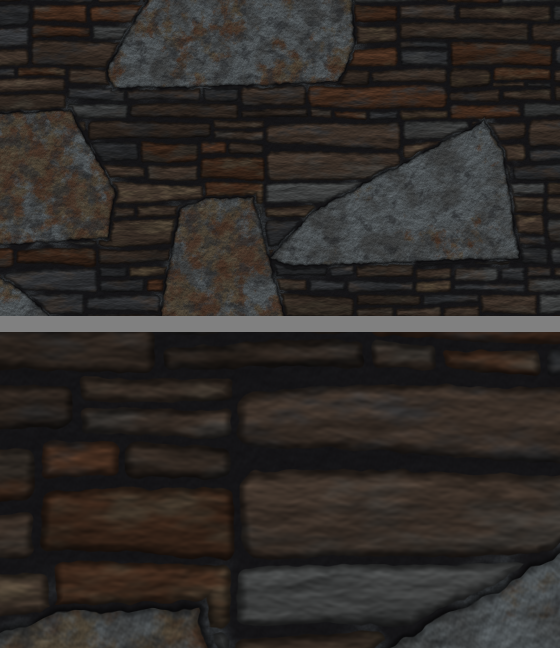
Top: the whole. Bottom: its middle third, enlarged.
This texture is drawn by a Shadertoy shader. Its source:

```glsl
const vec3 SHADOW = vec3(0.055, 0.05, 0.058);
const vec3 MORTAR = vec3(0.20, 0.215, 0.225);
const vec3 PALE_GREY = vec3(0.29, 0.31, 0.32);
const vec3 MID_GREY = vec3(0.22, 0.225, 0.225);
const vec3 SLATE = vec3(0.155, 0.16, 0.168);
const vec3 BROWN = vec3(0.19, 0.155, 0.13);
const vec3 RUST = vec3(0.25, 0.165, 0.115);
const vec3 OCHRE = vec3(0.28, 0.24, 0.18);

float hash(vec2 p) {
    vec3 q = fract(p.xyx * vec3(0.1031, 0.1030, 0.0973));
    q += dot(q, q.yzx + 33.33);
    return fract((q.x + q.y) * q.z);
}

float corner(vec2 cell, vec2 offset) {
    float angle = 6.2832 * hash(cell);
    return dot(offset, vec2(cos(angle), sin(angle)));
}

float gradientNoise(vec2 p) {
    vec2 i = floor(p), f = p - i;
    vec2 u = f * f * f * (f * (f * 6.0 - 15.0) + 10.0);
    vec2 e = vec2(1.0, 0.0);
    return mix(mix(corner(i, f), corner(i + e, f - e), u.x),
               mix(corner(i + e.yx, f - e.yx), corner(i + 1.0, f - 1.0), u.x), u.y);
}

float fbm(vec2 p) {
    float sum = 0.0, amplitude = 0.6;
    for (int i = 0; i < 4; i++) {
        sum += amplitude * gradientNoise(p);
        p = p * 2.03 + 17.3;
        amplitude *= 0.62;
    }
    return sum;
}

float edgeAt(float index, float size, float seed) {
    return size * (index + 0.5 * hash(vec2(index + 50.0, seed)));
}

// Interval of an unevenly divided line that contains x
vec2 unevenSpan(float x, float size, float seed) {
    float i = floor(x / size);
    if (x < edgeAt(i, size, seed)) i -= 1.0;
    return vec2(edgeAt(i, size, seed), edgeAt(i + 1.0, size, seed));
}

// Courses cut again and again into flat stones: xy low corner, zw high corner
vec4 stoneCell(vec2 p) {
    vec2 row = unevenSpan(p.y, 0.19, 3.0);
    vec2 column = unevenSpan(p.x, 0.62, 7.0 + floor(row.x * 90.0));
    vec2 lo = vec2(column.x, row.x), hi = vec2(column.y, row.y);
    for (int i = 0; i < 6; i++) {
        vec2 size = hi - lo, key = lo * 173.0 + hi * 311.0;
        float limit = hash(key), ratio = mix(0.3, 0.7, hash(key + 9.1));
        vec2 cut = mix(lo, hi, ratio);
        if (size.x > 0.16 && size.x > size.y * mix(3.5, 7.5, limit)) {
            if (p.x < cut.x) hi.x = cut.x; else lo.x = cut.x;
        } else if (size.y > mix(0.06, 0.115, limit)) {
            if (p.y < cut.y) hi.y = cut.y; else lo.y = cut.y;
        }
    }
    return vec4(lo, hi);
}

float roundedBox(vec2 p, vec2 halfSize, float radius) {
    vec2 q = abs(p) - halfSize + radius;
    return length(max(q, 0.0)) + min(max(q.x, q.y), 0.0) - radius;
}

// Convex outline with clockwise corners
float slabDistance(vec2 p, vec2 v[6]) {
    float d = -1e3;
    for (int i = 0; i < 6; i++) {
        vec2 side = normalize(v[(i + 1) % 6] - v[i]);
        d = max(d, dot(p - v[i], vec2(-side.y, side.x)));
    }
    return d;
}

vec2 nearer(vec2 a, vec2 b) { return a.x < b.x ? a : b; }

// Large slabs: x distance, y share of rust staining
vec2 slabs(vec2 p) {
    vec2 s = vec2(slabDistance(p, vec2[6](vec2(0.50, 1.05), vec2(1.11, 1.05), vec2(1.12, 0.86),
        vec2(1.07, 0.74), vec2(0.36, 0.72), vec2(0.34, 0.78))), 0.42);
    s = nearer(s, vec2(slabDistance(p, vec2[6](vec2(-0.05, 0.64), vec2(0.22, 0.65), vec2(0.365, 0.39),
        vec2(0.34, 0.25), vec2(0.0, 0.225), vec2(-0.05, 0.225))), 0.68));
    s = nearer(s, vec2(slabDistance(p, vec2[6](vec2(0.57, 0.34), vec2(0.66, 0.37), vec2(0.80, 0.375),
        vec2(0.91, -0.05), vec2(0.60, -0.06), vec2(0.50, -0.05))), 0.64));
    s = nearer(s, vec2(slabDistance(p, vec2[6](vec2(0.86, 0.185), vec2(0.99, 0.33), vec2(1.53, 0.615),
        vec2(1.59, 0.52), vec2(1.64, 0.185), vec2(0.93, 0.16))), 0.18));
    return nearer(s, vec2(slabDistance(p, vec2[6](vec2(-0.05, 0.14), vec2(0.02, 0.11), vec2(0.09, 0.06),
        vec2(0.17, -0.02), vec2(0.10, -0.05), vec2(-0.05, -0.05))), 0.25));
}

// Brightness of a rough face lit from above
float relief(vec2 p, vec2 scale, float strength) {
    float slope = fbm(p * scale) - fbm((p + vec2(-0.001, 0.004)) * scale);
    return clamp(1.0 + strength * slope, 0.5, 1.6);
}

vec3 slabColor(vec2 p, float stain) {
    vec3 color = mix(MID_GREY, PALE_GREY, smoothstep(-0.35, 0.2, fbm(p * 11.0)));
    float patches = fbm(p * 6.0 + 31.0) + 0.5 * fbm(p * 27.0) + stain - 0.5;
    vec3 rusty = mix(RUST, OCHRE, smoothstep(-0.25, 0.25, fbm(p * 16.0 + 5.0)));
    color = mix(color, rusty, 0.85 * smoothstep(-0.12, 0.22, patches));
    float pits = smoothstep(0.12, 0.45, fbm(p * 19.0 + 70.0) + 0.25 * stain);
    return mix(color, SLATE, 0.6 * pits) * relief(p, vec2(34.0), 0.7);
}

vec3 stoneColor(vec2 p, vec2 id) {
    float kind = hash(id + 2.7);
    vec2 q = p + 5.0 * hash(id);
    vec3 color = kind < 0.38 ? BROWN : kind < 0.58 ? RUST * 0.88 : kind < 0.85 ? SLATE : MID_GREY * 0.95;
    vec3 tint = kind < 0.58 ? mix(SLATE, OCHRE, hash(id + 8.0)) : mix(BROWN, MID_GREY, hash(id + 8.0));
    color = mix(color, tint, 0.8 * smoothstep(-0.1, 0.35, fbm(q * vec2(7.0, 17.0))));
    float strata = gradientNoise(q * vec2(6.0, 75.0) + 2.0 * gradientNoise(q * 9.0));
    color *= mix(0.85, 1.18, hash(id + 4.4)) * (1.0 + 0.3 * strata);
    return color * relief(q, vec2(11.0, 32.0), 0.8);
}

void mainImage(out vec4 fragColor, in vec2 fragCoord) {
    vec2 p = fragCoord / iResolution.y;
    float pixel = 1.0 / iResolution.y;
    float ragged = 0.004 * gradientNoise(p * 38.0) + 0.002 * gradientNoise(p * 90.0);

    // Small stones, each tapered towards one end
    vec2 bent = p + vec2(0.008, 0.013) * vec2(gradientNoise(p * 6.0), gradientNoise(p * 4.0 + 40.0));
    vec4 cell = stoneCell(bent);
    vec2 id = floor(cell.xy * 811.0 + cell.zw * 377.0);
    vec2 local = bent - 0.5 * (cell.xy + cell.zw);
    vec2 halfSize = 0.5 * (cell.zw - cell.xy) - vec2(0.004, 0.003);
    float taper = 0.4 * (hash(id + 6.0) - 0.5);
    halfSize.y *= 1.0 - abs(taper) + taper * clamp(local.x / halfSize.x, -1.0, 1.0);
    float radius = min(0.55 * halfSize.y, mix(0.005, 0.02, hash(id + 1.0)));
    float stone = roundedBox(local, halfSize, radius) + ragged;

    // Joints: deep shadow with mortar beside the slabs
    vec2 slab = slabs(p);
    slab.x += 1.5 * ragged + 0.006 * gradientNoise(p * 13.0);
    float filling = smoothstep(0.06, 0.0, slab.x) * smoothstep(-0.15, 0.2, gradientNoise(p * 15.0));
    vec3 color = mix(SHADOW, MORTAR * relief(p, vec2(50.0), 0.8), 0.15 + 0.65 * filling);
    color *= mix(0.5, 1.0, smoothstep(0.0, 0.008, slab.x));

    // Faces with worn, shaded rims
    stone = max(stone, 0.009 - slab.x);
    float rim = mix(0.5, 1.0, smoothstep(0.0, 0.011, -stone));
    rim *= 1.0 + 0.14 * clamp(local.y / halfSize.y, -1.0, 1.0);
    color = mix(color, stoneColor(p, id) * rim, smoothstep(pixel, -pixel, stone));
    float slabRim = mix(0.7, 1.0, smoothstep(0.0, 0.009, -slab.x));
    color = mix(color, slabColor(p, slab.y) * slabRim, smoothstep(pixel, -pixel, slab.x));
    fragColor = vec4(color, 1.0);
}
```
